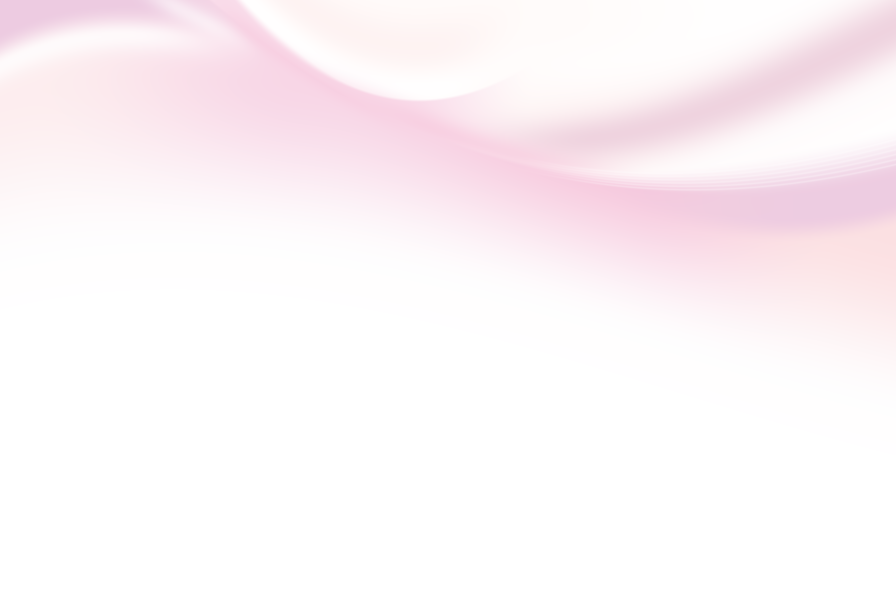
This background is drawn by a WebGL 2 fragment shader. Its source:

```glsl
#version 300 es
precision highp float;
// Soft pink and lilac silk waves sweeping over a white background.
uniform vec2 u_resolution;
out vec4 outColor;

const vec3 WHITE = vec3(1.0);
const vec3 CREAM = vec3(1.0, 0.985, 0.98);
const vec3 PEACH = vec3(0.99, 0.89, 0.895);
const vec3 BLUSH = vec3(0.975, 0.85, 0.91);
const vec3 ROSE = vec3(0.97, 0.79, 0.87);
const vec3 LILAC = vec3(0.925, 0.79, 0.88);
const vec3 MAUVE = vec3(0.925, 0.805, 0.86);

// Height of a cubic Bezier whose controls are evenly spaced from x0 to x1
float curve(float x, float x0, float x1, vec4 h) {
    float t = (x - x0) / (x1 - x0);
    float s = 1.0 - t;
    return s * s * s * h.x + 3.0 * s * s * t * h.y + 3.0 * s * t * t * h.z + t * t * t * h.w;
}

// Soft stroke around zero distance
float glow(float distance, float width) {
    float k = distance / width;
    return exp(-k * k);
}

// Zero above an edge, one below it
float below(float distance, float softness) {
    return smoothstep(-softness, softness, distance);
}

// Rises over a-b and falls over c-d
float window(float x, float a, float b, float c, float d) {
    return smoothstep(a, b, x) * (1.0 - smoothstep(c, d, x));
}

// Pink haze hanging under the main ridge, with a wing at the left
vec3 lowerField(float x, float depth) {
    float haze = curve(x, 0.0, 1.5, vec4(0.303, 0.18, 0.422, 0.547));
    vec3 tint = mix(mix(WHITE, PEACH, 0.55), BLUSH, smoothstep(0.05, 0.5, x));
    tint = mix(tint, ROSE, smoothstep(0.55, 1.0, x));
    tint = mix(tint, PEACH, smoothstep(1.05, 1.4, x));
    vec3 color = mix(tint, WHITE, below(depth - haze, 0.145));
    color -= vec3(0.004, 0.01, 0.007) * (1.0 - below(depth - haze - 0.15, 0.15));

    // Left wing with a bright rim below it
    float wing = curve(x, 0.0, 0.469, vec4(0.094, 0.015, 0.042, 0.086));
    float fade = 1.0 - smoothstep(0.22, 0.46, x);
    color = mix(color, WHITE, 0.75 * fade * glow(depth - wing - 0.016, 0.028));
    color = mix(color, LILAC, 0.95 * fade * (1.0 - below(depth - wing + 0.012, 0.025)));
    float streak = depth - 0.5 * (x - 0.27);
    color = mix(color, WHITE, 0.55 * window(x, 0.2, 0.3, 0.34, 0.45) * glow(streak, 0.02));

    // Lilac fold at the right
    float fold = curve(x, 0.95, 1.5, vec4(0.303, 0.378, 0.415, 0.361));
    float cover = smoothstep(0.95, 1.35, x) * (1.0 - below(depth - fold, 0.022));
    return mix(color, LILAC, 0.9 * cover);
}

// Pale folds above the main ridge
vec3 upperField(float x, float depth, float ridge) {
    vec3 color = mix(CREAM, WHITE, smoothstep(0.9, 1.3, x));
    float right = smoothstep(0.72, 1.0, x);

    // Broad sweep rising to the upper right, between two highlights
    float sweep = curve(x, 0.742, 1.5, vec4(0.205, 0.295, 0.168, 0.043));
    float offset = depth - sweep;
    float width = mix(0.035, 0.06, smoothstep(0.8, 1.5, x));
    color = mix(color, PEACH, 0.35 * right * glow(offset, 0.11));
    color = mix(color, MAUVE, 0.85 * right * glow(offset, width));
    color = mix(color, WHITE, 0.6 * right * glow(offset + 0.12, 0.05));
    color = mix(color, WHITE, 0.45 * right * glow(offset - 0.09, 0.035));

    // Crescent: pink outside, white inside its edge
    float edge = curve(x, 0.4, 0.86, vec4(0.0, 0.176, 0.207, 0.125));
    float rim = depth - edge;
    float crescent = 1.0 - smoothstep(0.72, 0.9, x);
    color = mix(color, PEACH, 0.35 * crescent * glow(rim + 0.09, 0.05));
    color = mix(color, WHITE, 0.9 * crescent * glow(rim + 0.018, 0.03));
    float outside = below(rim, mix(0.012, 0.003, smoothstep(0.45, 0.6, x)));
    color = mix(color, BLUSH, 0.9 * outside * (1.0 - smoothstep(0.68, 0.9, x)));

    // Rosy shadow gathered against the ridge
    float shade = window(x, 0.5, 0.75, 0.85, 1.1);
    return mix(color, ROSE, 0.7 * shade * glow(depth - ridge + 0.012, 0.025));
}

void main() {
    vec2 uv = gl_FragCoord.xy / u_resolution;
    float x = 1.5 * uv.x;
    float depth = 1.0 - uv.y;

    // Main ridge separates the two fields and softens to the right
    float ridge = curve(x, 0.352, 1.5, vec4(0.0, 0.322, 0.352, 0.254));
    float softness = mix(0.004, 0.045, smoothstep(0.8, 1.5, x));
    float side = below(depth - ridge, softness);
    vec3 color = mix(upperField(x, depth, ridge), lowerField(x, depth), side);
    float crest = window(x, 0.35, 0.42, 0.55, 0.75);
    color = mix(color, ROSE, 0.5 * crest * glow(depth - ridge, 0.018));

    // Fine threads fanning out along the ridge
    float threads = smoothstep(0.85, 1.05, x);
    for (int i = 0; i < 6; i++) {
        float lift = (float(i) - 2.5) * (0.004 + 0.008 * max(x - 0.95, 0.0));
        color = mix(color, WHITE, 0.28 * threads * glow(depth - ridge + lift, 0.0018));
    }
    outColor = vec4(clamp(color, 0.0, 1.0), 1.0);
}
```
